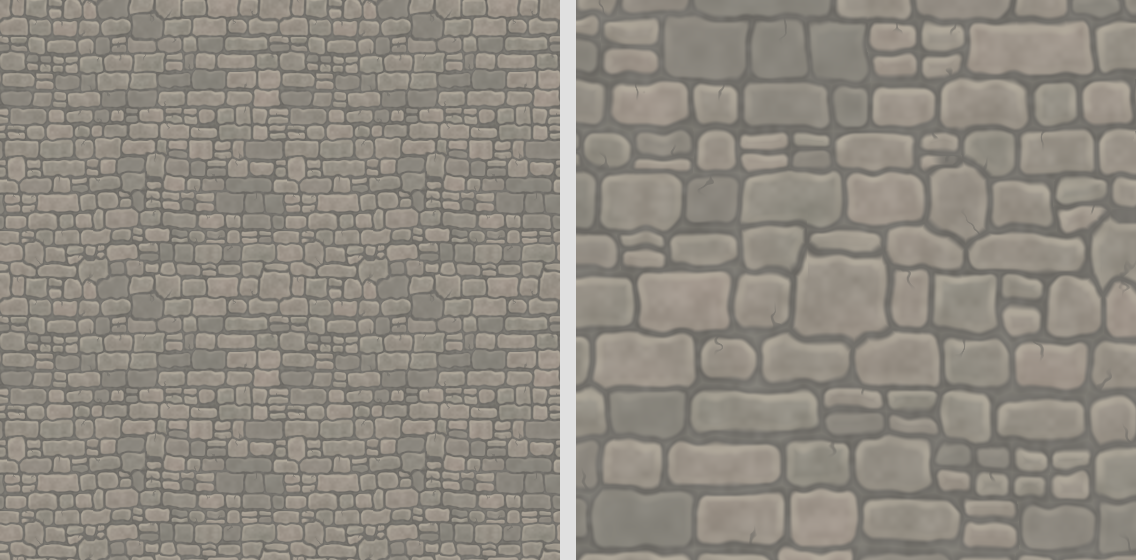
Left, the full canvas; right, a detail of the centre.
Reproduce this texture procedurally as a Shadertoy shader.

```glsl
const float REPEATS = 2.0;   // wall repeats across and down
const float ROWS = 16.0;     // stone courses in each repeat
const float GAP = 0.065;     // half the joint width, in courses

const vec3 JOINT_DARK = vec3(0.44, 0.43, 0.41);
const vec3 JOINT_LIGHT = vec3(0.50, 0.49, 0.46);
const vec3 STONE_GREY = vec3(0.555, 0.545, 0.505);
const vec3 STONE_WARM = vec3(0.635, 0.590, 0.550);
const vec3 RIM_LIGHT = vec3(0.71, 0.68, 0.62);

struct Stone {
    float dist;      // signed distance to the outline
    vec2 local;      // position from the centre
    vec2 halfSize;
    float id;
};

float hash(vec2 p) {
    vec3 a = fract(p.xyx * vec3(0.1031, 0.1030, 0.0973));
    a += dot(a, a.yzx + 33.33);
    return fract((a.x + a.y) * a.z);
}

float pick(float id, float salt) {
    return hash(vec2(id * 977.0, salt * 7.3 + 1.7));
}

float wrap(float i, float period) {
    return floor(mod(i + 0.5, period));
}

// Value noise that wraps after a whole number of lattice cells
float noise(vec2 p, float period) {
    vec2 i = floor(p), f = fract(p);
    f = f * f * (3.0 - 2.0 * f);
    vec2 a = vec2(wrap(i.x, period), wrap(i.y, period));
    vec2 b = vec2(wrap(i.x + 1.0, period), wrap(i.y + 1.0, period));
    return mix(mix(hash(a), hash(vec2(b.x, a.y)), f.x),
               mix(hash(vec2(a.x, b.y)), hash(b), f.x), f.y);
}

float roundBox(vec2 p, vec2 halfSize, float radius) {
    vec2 d = abs(p) - halfSize + radius;
    return length(max(d, 0.0)) + min(max(d.x, d.y), 0.0) - radius;
}

float courseEdge(float row) {
    return row + 0.26 * (hash(vec2(wrap(row, ROWS), 71.0)) - 0.5);
}

float stoneEdge(float i, float row, float count) {
    return i + 0.56 * (hash(vec2(wrap(i, count), row + 113.0)) - 0.5);
}

// One cell of a course, sometimes split into smaller stones
Stone cellStone(vec2 p, float row, float step) {
    float r = wrap(row, ROWS);
    float count = 8.0 + floor(3.0 * hash(vec2(r, 37.0)));
    float width = ROWS / count;
    float shift = hash(vec2(r, 53.0));
    float i = floor(p.x / width - shift) + step;
    float id = hash(vec2(wrap(i, count) + 5.0, r + 211.0));
    vec2 lo = vec2((stoneEdge(i, r, count) + shift) * width, courseEdge(row));
    vec2 hi = vec2((stoneEdge(i + 1.0, r, count) + shift) * width, courseEdge(row + 1.0));

    if (pick(id, 1.0) < 0.15 + 0.3 * step * 0.0 + 0.3 * smoothstep(1.4, 2.3, hi.x - lo.x)) {
        float cut = mix(lo.x, hi.x, mix(0.36, 0.64, pick(id, 2.0)));
        if (p.x < cut) { hi.x = cut; id = pick(id, 3.0); }
        else { lo.x = cut; id = pick(id, 4.0); }
    }
    float grow = 0.18 * (pick(id, 5.0) - 0.5) + 0.32 * smoothstep(0.8, 0.95, pick(id, 6.0));
    if (hi.x - lo.x < 1.25 && pick(id, 7.0) < 0.32) {
        float cut = mix(lo.y, hi.y, mix(0.4, 0.62, pick(id, 8.0)));
        if (p.y < cut) { hi.y = cut; id = pick(id, 9.0); }
        else { lo.y = cut; id = pick(id, 10.0); }
        grow = 0.0;
    }
    vec2 halfSize = 0.5 * (hi - lo) - GAP + vec2(0.0, grow);
    vec2 local = p - 0.5 * (lo + hi);
    float radius = min(mix(0.14, 0.28, pick(id, 11.0)), 0.7 * min(halfSize.x, halfSize.y));
    return Stone(roundBox(local, halfSize, radius), local, halfSize, id);
}

// Nearest stone, trimmed where a neighbour crowds it
Stone findStone(vec2 p) {
    Stone best = Stone(9.0, vec2(0.0), vec2(1.0), 0.0);
    float second = 9.0;
    for (float dy = -1.0; dy <= 1.0; dy++)
    for (float dx = -1.0; dx <= 1.0; dx++) {
        Stone s = cellStone(p, floor(p.y) + dy, dx);
        if (s.dist < best.dist) { second = best.dist; best = s; }
        else second = min(second, s.dist);
    }
    best.dist = max(best.dist, 0.5 * (best.dist - second) + GAP);
    return best;
}

// Short crooked crack running in from the upper or lower edge
float crack(Stone s, float wobble, float blur) {
    float side = pick(s.id, 21.0) < 0.7 ? 1.0 : -1.0;
    float y = s.local.y * side / s.halfSize.y;
    float x = s.local.x - s.halfSize.x * (pick(s.id, 22.0) - 0.5)
            - s.local.y * (pick(s.id, 23.0) - 0.5) - 0.22 * (wobble - 0.5);
    float line = 1.0 - smoothstep(0.01, 0.03 + blur, abs(x));
    return line * smoothstep(0.1, 0.7, y) * step(pick(s.id, 24.0), 0.28);
}

void mainImage(out vec4 fragColor, in vec2 fragCoord) {
    vec2 q = fragCoord / iResolution.xy * REPEATS * ROWS;
    float blur = REPEATS * ROWS / iResolution.y;
    float broad = noise(q, ROWS);
    float mottle = noise(q * 3.0, ROWS * 3.0);
    float grain = noise(q * 7.0, ROWS * 7.0);

    // Wavy courses and hand-cut outlines
    vec2 p = q;
    p.y += 0.4 * (noise(q * 0.25, ROWS * 0.25) - 0.5);
    p += 0.13 * (vec2(noise(q * 2.0, ROWS * 2.0), mottle) - 0.5);
    Stone s = findStone(p);

    // Stone face: tint, paint-like mottling, light from above
    float height = clamp(s.local.y / s.halfSize.y, -1.0, 1.0);
    float recess = smoothstep(0.68, 0.9, pick(s.id, 31.0));
    float tint = 0.7 * pick(s.id, 32.0) + 0.3 * broad;
    vec3 face = mix(STONE_GREY, STONE_WARM, tint);
    face += 0.05 * (mottle - 0.5) + 0.03 * (grain - 0.5) + 0.018 * height;
    face = mix(face, JOINT_LIGHT + 0.03 * mottle, 0.75 * recess);

    // Worn bright rim and cracks
    float rim = smoothstep(-0.2, -0.07, s.dist) * (0.38 + 0.27 * height);
    rim *= (0.45 + 0.9 * mottle) * (1.0 - 0.75 * recess);
    face = mix(face, RIM_LIGHT, clamp(rim, 0.0, 1.0));
    face = mix(face, JOINT_DARK, 0.65 * crack(s, grain, blur));

    // Soft joints, darkest beside the stones
    vec3 joint = mix(JOINT_DARK, JOINT_LIGHT, smoothstep(0.02, 0.22, s.dist));
    joint += 0.04 * (grain - 0.5) + 0.04 * (broad - 0.5);
    float soft = max(0.05, 0.75 * blur);
    fragColor = vec4(mix(face, joint, smoothstep(-soft, soft, s.dist)), 1.0);
}
```
